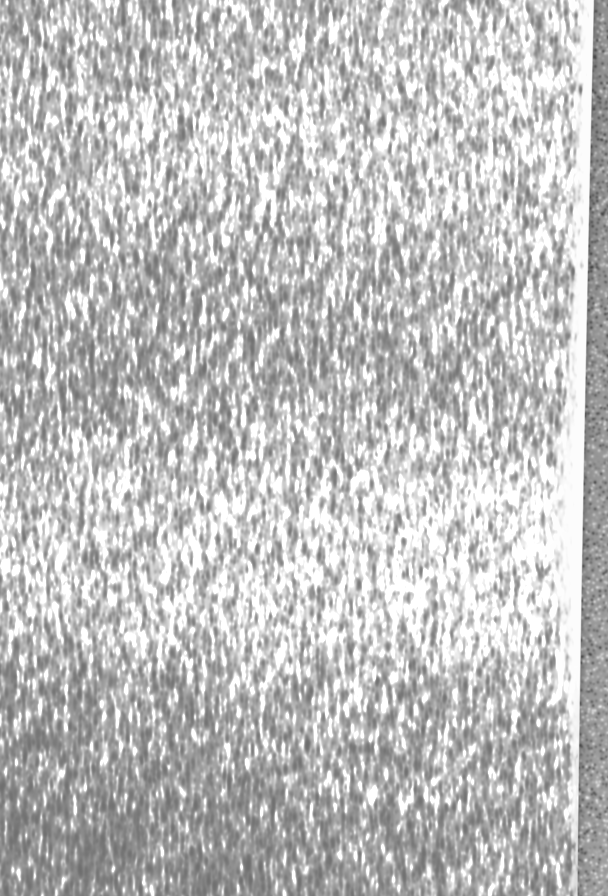
A WebGL 1 fragment shader for this texture:

```glsl
precision highp float;
// Pale brushed sheet with short upright flecks, banded light and a bright right rim.
// Jittered cells scatter soft elongated spots; their sum modulates a smooth tone map.
// A narrow strip of fine, even grain lies beyond the rim.

uniform vec2 u_resolution;

// Cell sizes, in canvas heights
const vec2 FLECK_SIZE  = vec2(0.0047, 0.0125);
const vec2 STREAK_SIZE = vec2(0.0047, 0.0260);
const vec2 FINE_SIZE   = vec2(0.0040, 0.0060);
const vec2 STRIP_SIZE  = vec2(0.0042, 0.0044);

// Weights of the grain layers and their overall contrast
const float FLECK_WEIGHT = 0.80;
const float FINE_WEIGHT  = 0.34;
const float STREAK_LIGHT = 0.30;
const float STREAK_DARK  = 0.55;
const float CONTRAST     = 0.59;

// Grey levels
const float DARKEST    = 0.42;
const float TOP_TONE   = 0.725;
const float STRIP_TONE = 0.62;
const float SIDE_TILT  = 0.13;

// Position of the rim, as a share of the width
const float RIM_BOTTOM = 0.950;
const float RIM_TOP    = 0.977;

const float SPOT_FALLOFF = 5.0;
const float GRAIN_GAIN   = 3.1;

vec3 hash3(vec2 cell) {
  vec3 h = vec3(dot(cell, vec2(127.1, 311.7)),
                dot(cell, vec2(269.5, 183.3)),
                dot(cell, vec2(419.2, 371.9)));
  return fract(sin(h) * 43758.55);
}

// Cellular spots of random sign and strength, with about unit deviation
float spotGrain(vec2 p, vec2 size, float seed) {
  vec2 q = p / size;
  vec2 home = floor(q);
  float total = 0.0;
  for (int j = -1; j <= 1; j++) {
    for (int i = -1; i <= 1; i++) {
      vec2 cell = home + vec2(float(i), float(j));
      vec3 rnd = hash3(cell + seed);
      vec2 d = q - cell - rnd.xy;
      total += (2.0 * rnd.z - 1.0) * exp(-SPOT_FALLOFF * dot(d, d));
    }
  }
  return total * GRAIN_GAIN;
}

// Slow unevenness from layered sines
float drift(vec2 p) {
  return sin(p.x * 11.0 + 2.0 * sin(p.y * 7.0))
       + sin(p.y * 23.0 + 1.7 * sin(p.x * 9.0))
       + 0.6 * sin(p.x * 31.0 - p.y * 17.0);
}

// Broad horizontal bands of light, brighter towards the right
float sheetTone(vec2 uv, vec2 p) {
  float depth = 1.0 - uv.y + 0.004 * drift(p);
  float tone = TOP_TONE;
  tone += 0.06 * smoothstep(0.00, 0.13, depth);
  tone -= 0.11 * smoothstep(0.20, 0.34, depth);
  tone += 0.18 * smoothstep(0.43, 0.58, depth);
  tone -= 0.20 * smoothstep(0.69, 0.79, depth - 0.03 * (uv.x - 0.4));
  tone -= 0.07 * smoothstep(0.80, 1.00, depth);
  tone += SIDE_TILT * (uv.x - 0.45);
  tone += 0.07 * (1.0 - smoothstep(0.0, 0.014, uv.x)) * smoothstep(0.2, 0.5, uv.y);
  return tone + 0.005 * drift(p * 1.7);
}

float sheetShade(vec2 uv, vec2 p, float rimGap) {
  float tone = sheetTone(uv, p);
  float streakWeight = mix(STREAK_DARK, STREAK_LIGHT, smoothstep(0.62, 0.82, tone));
  float grain = FLECK_WEIGHT * spotGrain(p, FLECK_SIZE, 3.0)
              + streakWeight * spotGrain(p, STREAK_SIZE, 47.0)
              + FINE_WEIGHT  * spotGrain(p, FINE_SIZE, 91.0);
  float lift = max(tone - DARKEST, 0.04);
  float shade = min(DARKEST + lift * exp(CONTRAST * grain), 1.0);

  // The rim glows widest beside the brightest band, with a mottled inner side
  float bulge = exp(-pow((uv.y - 0.41) / 0.13, 2.0));
  float glowWidth = mix(0.010, 0.024, smoothstep(0.05, 0.4, uv.y)) + 0.022 * bulge;
  float gap = rimGap - 0.004 * grain;
  float glow = 1.0 - smoothstep(0.5 * glowWidth, 1.6 * glowWidth, gap);
  return mix(shade, 0.99, glow * mix(0.65, 1.0, smoothstep(0.0, 0.3, uv.y)));
}

float stripShade(vec2 uv, vec2 p, float rimGap) {
  float shadow = exp(rimGap / 0.007);
  float tone = STRIP_TONE - 0.05 * uv.y - 0.15 * shadow;
  return tone + 0.065 * spotGrain(p, STRIP_SIZE, 17.0);
}

void main() {
  vec2 uv = gl_FragCoord.xy / u_resolution;
  vec2 p = gl_FragCoord.xy / u_resolution.y;

  float rim = mix(RIM_BOTTOM, RIM_TOP, pow(uv.y, 1.3));
  float rimGap = rim - uv.x;
  float softness = 1.0 / u_resolution.x;
  float onSheet = smoothstep(-softness, softness, rimGap);

  float sheet = sheetShade(uv, p, max(rimGap, 0.0));
  float strip = stripShade(uv, p, min(rimGap, 0.0));
  gl_FragColor = vec4(vec3(clamp(mix(strip, sheet, onSheet), 0.0, 1.0)), 1.0);
}
```
